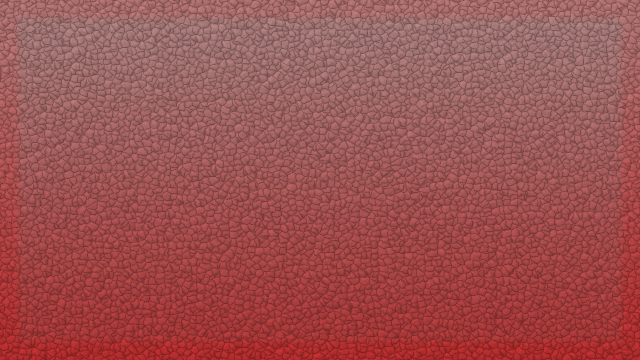
A WebGL 2 fragment shader for this texture:

```glsl
#version 300 es
precision highp float;
// Pebbled leather fading from dusty rose down to red, with a faint redder border band.
uniform vec2 u_resolution;
out vec4 fragColor;

vec2 hash2(vec2 p) {
  vec3 q = fract(p.xyx * vec3(0.1031, 0.1030, 0.0973));
  q += dot(q, q.yzx + 33.33);
  return fract((q.xx + q.yz) * q.zy);
}

float gradientNoise(vec2 p) {
  vec2 cell = floor(p), f = fract(p);
  vec2 u = f * f * f * (f * (f * 6.0 - 15.0) + 10.0);
  float corner[4];
  for (int i = 0; i < 4; i++) {
    vec2 o = vec2(i & 1, i >> 1);
    float angle = 6.2832 * hash2(cell + o + 71.0).x;
    corner[i] = dot(vec2(cos(angle), sin(angle)), f - o);
  }
  return mix(mix(corner[0], corner[1], u.x), mix(corner[2], corner[3], u.x), u.y);
}

// Offset to a grain centre, and its weight: heavier grains grow larger.
vec3 grainSeed(vec2 cell, vec2 o, vec2 f) {
  return vec3(o + hash2(cell + o) - f, 0.3 * hash2(cell + o + 19.0).x);
}

// Returns the offset from the grain centre and the distance to its crease.
vec3 leatherGrain(vec2 p) {
  vec2 cell = floor(p), f = fract(p);
  vec3 nearest = vec3(0.0);
  float best = 8.0;
  for (int y = -2; y <= 2; y++)
  for (int x = -2; x <= 2; x++) {
    vec3 seed = grainSeed(cell, vec2(x, y), f);
    float power = dot(seed.xy, seed.xy) - seed.z;
    if (power < best) {
      best = power;
      nearest = seed;
    }
  }
  float crease = 8.0;
  for (int y = -2; y <= 2; y++)
  for (int x = -2; x <= 2; x++) {
    vec3 seed = grainSeed(cell, vec2(x, y), f);
    float spacing = length(seed.xy - nearest.xy);
    float power = dot(seed.xy, seed.xy) - seed.z;
    if (spacing > 0.003) crease = min(crease, 0.5 * (power - best) / spacing);
  }
  return vec3(-nearest.xy, crease);
}

void main() {
  vec2 uv = gl_FragCoord.xy / u_resolution;
  float aspect = u_resolution.x / u_resolution.y;
  vec2 p = vec2(uv.x * aspect, uv.y);

  // Vertical fade
  vec3 base = mix(vec3(0.62, 0.19, 0.19), vec3(0.61, 0.315, 0.315), smoothstep(-0.1, 0.6, uv.y));
  base = mix(base, vec3(0.60, 0.445, 0.44), smoothstep(0.35, 1.0, uv.y));

  // Redder band along the border, with a soft inner edge
  vec2 inset = min(p, vec2(aspect, 1.0) - p);
  float band = 1.0 - smoothstep(0.035, 0.068, min(inset.x, inset.y));
  base += band * vec3(0.035, -0.035, -0.035);

  // Warped grains, slightly wider than tall
  vec2 q = p * vec2(55.0, 61.0);
  q += 0.4 * vec2(gradientNoise(q * 1.2), gradientNoise(q * 1.2 + 37.0));
  vec3 grain = leatherGrain(q);
  float pixel = 61.0 / u_resolution.y;

  // Domed relief lit from the upper left
  float dome = smoothstep(0.0, 0.3, grain.z);
  float slope = dot(grain.xy, vec2(-0.45, 0.89));
  float light = 0.965 + 0.12 * dome + 0.17 * clamp(slope, -0.6, 0.6);
  light += 0.12 * gradientNoise(q * 2.6);
  vec3 color = base * light;

  // Dark creases, deepest on the shaded side
  float crease = 1.0 - smoothstep(0.0, 0.06 + 0.5 * pixel, grain.z);
  float depth = mix(0.65, 0.4, smoothstep(-0.3, 0.3, slope));
  color = mix(color, base * vec3(0.72, 0.69, 0.67), depth * crease);

  fragColor = vec4(clamp(color, 0.0, 1.0), 1.0);
}
```
